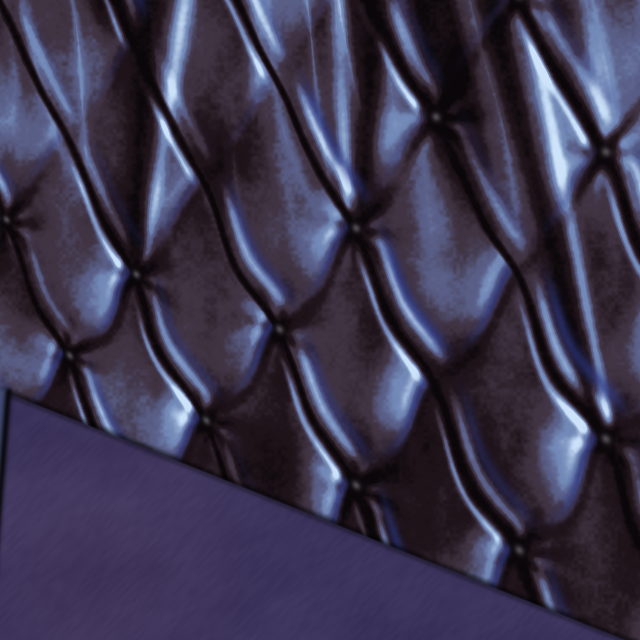
Write a WebGL 2 fragment shader that draws this texture.

```glsl
#version 300 es
precision highp float;
// Dark tufted leather in slanted diamonds with blue sheen, above a smooth violet panel.
uniform vec2 u_resolution;
out vec4 fragColor;

float hash(vec2 p) {
  p = fract(p * vec2(0.1031, 0.1197));
  p += dot(p, p.yx + 33.33);
  return fract((p.x + p.y) * p.x * 17.0);
}

float noise(vec2 p) {
  vec2 c = floor(p), f = fract(p);
  f = f * f * (3.0 - 2.0 * f);
  c += 50.0;
  return mix(mix(hash(c), hash(c + vec2(1, 0)), f.x),
             mix(hash(c + vec2(0, 1)), hash(c + vec2(1, 1)), f.x), f.y);
}

float fbm(vec2 p) {
  return 0.5 * noise(p) + 0.25 * noise(p * 2.03 + 7.1) + 0.16 * noise(p * 4.1 + 3.7);
}

float bell(float x, float width) {
  return exp(-x * x / (width * width));
}

// Diamond coordinates: whole numbers are buttons, cells grow to the right.
vec2 diamond(vec2 p) {
  float s = (sqrt(0.0137 + 0.0104 * (p.x - 0.436)) - 0.117) / 0.0052;
  float t = (0.483 - 0.043 * s - p.y) / (0.193 + 0.0078 * s);
  return 0.5 * vec2(s + t, s - t);
}

vec3 leatherRamp(float t) {
  vec3 c = mix(vec3(0.04, 0.025, 0.035), vec3(0.12, 0.075, 0.10), smoothstep(0.0, 0.17, t));
  c = mix(c, vec3(0.25, 0.20, 0.26), smoothstep(0.17, 0.40, t));
  c = mix(c, vec3(0.35, 0.37, 0.53), smoothstep(0.40, 0.60, t));
  c = mix(c, vec3(0.45, 0.54, 0.72), smoothstep(0.60, 0.80, t));
  return mix(c, vec3(0.80, 0.89, 0.98), smoothstep(0.80, 1.25, t));
}

// Long folds hanging from every third column: x is light, y is shadow.
vec2 hangingFolds(vec2 p) {
  vec2 sum = vec2(0.0);
  for (int i = 0; i < 3; i++) {
    float k = float(i), s = 3.0 * k - 2.0, odd = mod(k, 2.0);
    vec2 base = vec2(0.436 + 0.117 * s + 0.0026 * s * s, 0.483 - 0.043 * s + 0.2 * odd);
    float u = clamp((p.y - base.y) / (1.0 - base.y), 0.0, 1.0);
    float side = p.x - base.x - u * (0.04 + 0.04 * k - 0.07 * k * k);
    side *= odd > 0.5 ? -1.0 : 1.0;
    float on = smoothstep(0.0, 0.04, p.y - base.y);
    sum.x += on * bell(side - 0.012 - 0.025 * u, 0.007 + 0.008 * u) * (0.5 + noise(p * 9.0));
    sum.y += on * bell(side + 0.008 + 0.012 * u, 0.012 + 0.016 * u);
  }
  return sum;
}

vec3 tufted(vec2 p) {
  vec2 q = diamond(p), id = round(q), node = q - id;
  vec2 offset = node.x * vec2(0.117, -0.20) + node.y * vec2(0.117, 0.18);
  float d = length(offset);
  float upper = smoothstep(0.5, 0.85, p.y);
  // Some knots are pulled flat, chiefly among the upper left folds
  bool flatKnot = (id.x < 0.0 && id.y > id.x) || (id.x == 1.0 && abs(id.y - 1.5) < 1.0);
  float knot = flatKnot ? 0.0 : 1.0;

  // Seams sag between the buttons and wander a little
  vec2 sag = pow(sin(3.14159 * q), vec2(2.0));
  vec2 wander = vec2(noise(p * 6.0), noise(p * 6.0 + 31.0)) - 0.5;
  q += (1.0 - upper) * vec2(-0.10, 0.10) * sag.yx + 0.10 * wander * smoothstep(0.0, 0.1, d);
  vec2 cell = floor(q), f = q - cell;
  float r1 = hash(cell + 11.0), r2 = hash(cell + 43.0), r3 = hash(cell + 71.0);
  float belly = 16.0 * f.x * (1.0 - f.x) * f.y * (1.0 - f.y);

  // Broad pillow shading
  float tone = 0.23 + 0.13 * belly + 0.55 * (fbm(p * vec2(10.0, 5.0)) - 0.45);
  tone += belly * (r1 - 0.5) * 0.35;

  // Sheen on the lower right flank and thin light beside the steep seams
  float flank = smoothstep(0.2, 0.75, f.y) * smoothstep(1.0, 0.93, f.x) * (1.0 - 0.7 * upper);
  tone += (0.2 + 0.4 * r2) * bell(f.x - 0.80, 0.17) * flank;
  tone += 0.35 * bell(f.x - 0.86, 0.045) * flank * smoothstep(0.4, 0.85, f.y);
  float along = smoothstep(0.0, 0.35, f.x) * smoothstep(1.0, 0.8, f.x);
  float streak = bell(f.y - 0.10 - 0.06 * r1, 0.045) * (0.3 + 0.7 * r3);
  streak += 0.75 * bell(f.y - 0.92, 0.028) * step(0.4, r2);
  tone += 0.75 * streak * along;

  // Creases fanning out of each button
  float angle = atan(offset.y, offset.x);
  float fan = sin(angle * 7.0 + 6.0 * hash(id) + 3.0 * noise(p * 12.0));
  tone += 0.2 * knot * fan * smoothstep(0.01, 0.03, d) * bell(d, 0.055);

  // Stretched pleats, strongest near the top
  float lean = p.x + 0.17 * p.y + 0.02 * noise(p * 5.0);
  float pleat = noise(vec2(lean * 19.0, p.y * 2.0));
  float ridge = pow(1.0 - abs(2.0 * pleat - 1.0), 4.0);
  float hollow = smoothstep(0.5, 0.85, noise(vec2(lean * 15.0 + 9.0, p.y * 1.8)));
  tone += upper * (0.30 * ridge - 0.24 * hollow);
  tone += 0.35 * bell(length((p - vec2(0.98, 0.84)) * vec2(1.0, 0.6)), 0.1);
  vec2 folds = hangingFolds(p);
  tone = (tone + 0.5 * folds.x) * (1.0 - 0.85 * min(folds.y, 1.0));

  // Dark seams: steep ones run unbroken, cross ones show near real knots
  vec2 gap = abs(fract(q + 0.5) - 0.5);
  float width = 0.035 + 0.045 * noise(p * 5.0 + 17.0);
  float steep = 1.0 - smoothstep(0.008, width, gap.y);
  float crossing = 1.0 - smoothstep(0.0, 0.065, gap.x);
  crossing *= max(knot * bell(d, 0.075), 0.4 * (1.0 - upper));
  tone *= (1.0 - 0.93 * steep) * (1.0 - 0.85 * crossing);
  tone *= mix(1.0, mix(0.25, 1.0, smoothstep(0.006, 0.035, d)), knot);
  tone += 0.06 * (noise(p * 190.0) - 0.5) + 0.05 * (noise(p * 90.0) - 0.5);

  vec3 color = leatherRamp(tone);
  // Saturated blue fringe next to the highlights
  float fringe = bell(f.y - 0.21, 0.05) * along * r3 + bell(f.x - 0.94, 0.04) * flank;
  color = mix(color, vec3(0.17, 0.21, 0.50), 0.7 * min(fringe, 1.0) * (1.0 - steep));
  // Button glint
  float glint = bell(length(offset - vec2(0.002, 0.003)), 0.006);
  return mix(color, vec3(0.42, 0.40, 0.43), 0.7 * knot * glint);
}

vec3 panel(vec2 p) {
  float grain = noise(vec2(p.x + p.y, p.y - p.x) * vec2(40.0, 150.0)) - 0.5;
  vec3 color = vec3(0.225, 0.195, 0.355) + 0.08 * (fbm(p * vec2(5.0, 9.0) + 3.0) - 0.45);
  return color + 0.02 * grain + vec3(0.03, 0.01, 0.0) * bell(length(p - vec2(0.15, 0.1)), 0.2);
}

void main() {
  vec2 p = gl_FragCoord.xy / u_resolution;
  float edge = 0.391 - 0.4 * p.x - p.y;
  vec3 color = tufted(p) * mix(0.5, 1.0, smoothstep(0.0, 0.012, -edge));
  color = mix(color, panel(p), smoothstep(-0.002, 0.003, edge));

  // Panel rim, with a pale strip beyond its left corner
  color *= 1.0 - 0.3 * bell(edge - 0.003, 0.005);
  float side = p.x - 0.013 + 0.08 * (0.388 - p.y);
  float below = smoothstep(0.40, 0.385, p.y);
  color = mix(color, vec3(0.25, 0.29, 0.45), below * smoothstep(0.002, -0.004, side));
  color *= 1.0 - 0.8 * below * bell(side, 0.006);
  fragColor = vec4(clamp(color, 0.0, 1.0), 1.0);
}
```
